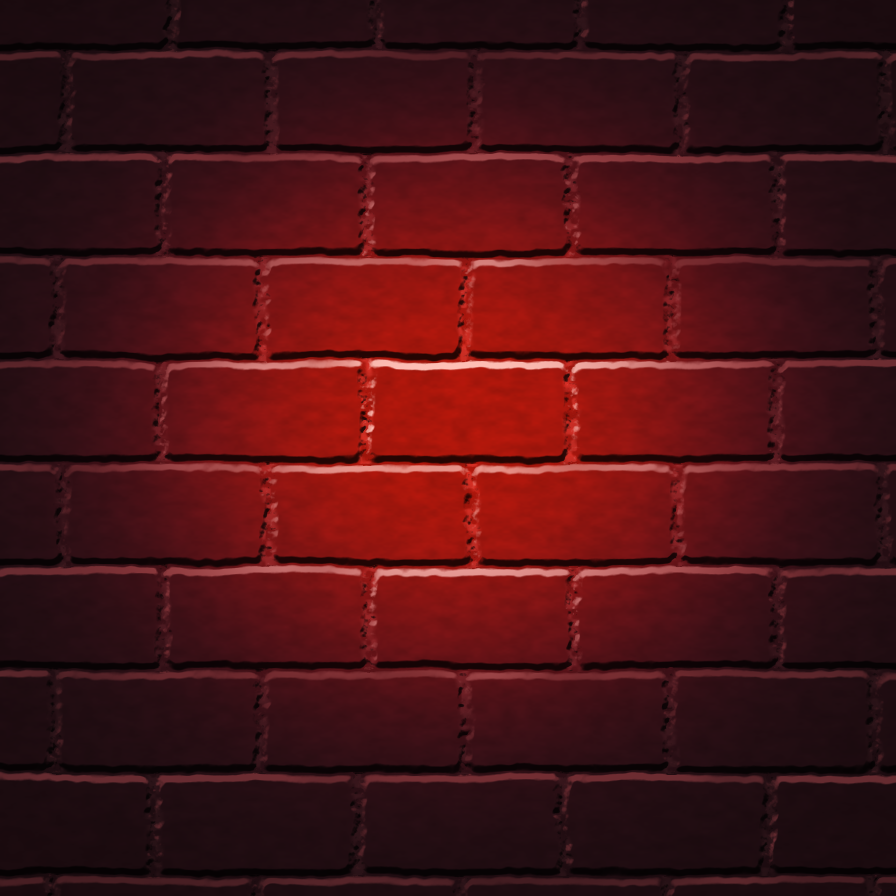
A Shadertoy shader for this texture:

```glsl
// A painted brick wall in running bond, lit by a soft red glow at its middle.
// Rounded boxes and noise form a height field; its slope towards a light
// from above gives the pale upper edges and the dark undersides.

const vec2 BRICK = vec2(0.2287, 0.1152);
const vec2 GLOW_CENTER = vec2(0.503, 0.53);
const vec2 LIGHT_DIR = vec2(-0.3, 1.0);

float hash(vec2 p) {
    vec3 q = fract(p.xyx * vec3(0.1031, 0.1030, 0.0973));
    q += dot(q, q.yzx + 33.33);
    return fract((q.x + q.y) * q.z);
}

float noise(vec2 p) {
    vec2 i = floor(p), f = fract(p);
    f = f * f * (3.0 - 2.0 * f);
    return mix(mix(hash(i), hash(i + vec2(1, 0)), f.x),
               mix(hash(i + vec2(0, 1)), hash(i + vec2(1, 1)), f.x), f.y);
}

float fbm(vec2 p) {
    float sum = 0.0, amp = 0.5;
    for (int i = 0; i < 3; i++) {
        sum += amp * noise(p);
        p = p * 2.03 + 17.1;
        amp *= 0.5;
    }
    return sum;
}

float roundBox(vec2 p, vec2 halfSize, float radius) {
    vec2 q = abs(p) - halfSize + radius;
    return length(max(q, 0.0)) + min(max(q.x, q.y), 0.0) - radius;
}

// Uneven courses and ragged edges
vec2 warp(vec2 p) {
    vec2 broad = vec2(noise(p * 21.0), noise(p * 17.0 + 40.0)) - 0.5;
    vec2 ragged = vec2(noise(p * 120.0 + 9.0), noise(p * 95.0 + 70.0)) - 0.5;
    return p + broad * 0.005 + ragged * vec2(0.005, 0.0025);
}

float courseOf(vec2 p) {
    return floor((p.y - 0.022) / BRICK.y);
}

// x: height of the wall, y: mask of the upright joints
vec2 wall(vec2 p) {
    vec2 w = warp(p);
    float course = courseOf(w);
    float shift = mix(0.180, 0.066, mod(course, 2.0))
                + 0.0013 * (course - 3.0) + 0.005 * sin(1.2 * course - 1.5);
    vec2 cell = fract((w - vec2(shift, 0.022)) / BRICK);
    vec2 q = (cell - 0.5) * BRICK;
    float d = roundBox(q, BRICK * 0.5 - 0.0025, 0.012);
    float joint = smoothstep(0.011, 0.003, BRICK.x * 0.5 - abs(q.x));
    float height = smoothstep(0.0025, -0.008, d);
    height += (fbm(p * 140.0) - 0.45) * mix(0.10, 0.75, joint);
    return vec2(height, joint);
}

float slope(vec2 p) {
    vec2 e = LIGHT_DIR * 0.0015;
    return (wall(p - e).x - wall(p + e).x) * 2.5;
}

float glowAt(float r) {
    return exp(-pow(r / 0.32, 3.0));
}

vec3 paintColor(float glow) {
    vec3 c = mix(vec3(0.145, 0.058, 0.080), vec3(0.71, 0.092, 0.045), glow);
    return c + vec3(0.0, 0.0, 0.11) * glow * (1.0 - glow);
}

vec3 edgeColor(float glow) {
    vec3 blend = vec3(glow, vec2(pow(glow, 1.7)));
    return mix(vec3(0.40, 0.17, 0.19), vec3(1.0, 0.76, 0.72), blend);
}

void mainImage(out vec4 fragColor, in vec2 fragCoord) {
    vec2 p = fragCoord / iResolution.xy;
    float r = length((p - GLOW_CENTER) * vec2(0.96, 1.08));
    float glow = glowAt(r);

    vec2 surface = wall(p);
    float relief = slope(p);
    float course = courseOf(warp(p));

    // Paint with fine grain, darker towards the corners
    vec3 color = paintColor(glow);
    color *= 0.94 + 0.24 * (fbm(p * vec2(60.0, 110.0)) - 0.44);
    color *= 1.0 - 0.25 * smoothstep(0.38, 0.72, r);

    // Crumbling mortar in the upright joints
    float crumbs = smoothstep(0.3, 0.75, noise(p * 170.0 + 5.0));
    color += vec3(0.12, 0.07, 0.07) * surface.y * crumbs * (0.35 + glow);

    // Undersides in shadow
    color *= 1.0 - 0.78 * smoothstep(0.12, 0.85, -relief);

    // Lit upper edges, stronger on alternate courses
    float strength = mix(1.1, 0.72, mod(course, 2.0));
    strength *= 0.62 + 0.6 * noise(p * vec2(11.0, 30.0) + 3.0);
    float lit = smoothstep(0.12, 0.95, relief) * strength;
    lit *= mix(1.0, 0.65, surface.y);
    color = mix(color, edgeColor(glow), clamp(lit, 0.0, 1.0));

    fragColor = vec4(color, 1.0);
}
```
